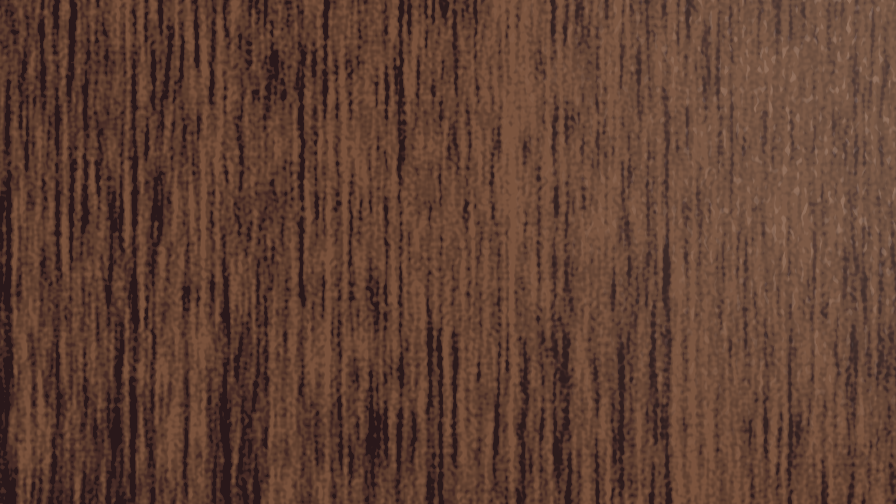
A Shadertoy shader for this texture:

```glsl
#define COLUMN_FREQ vec2(72.0, 0.8)
#define DASH_FREQ vec2(78.0, 7.0)
#define FIBRE_FREQ vec2(112.0, 18.0)
#define PATCH_FREQ vec2(8.0, 1.5)
#define BEAD_FREQ vec2(112.0, 100.0)
#define WOBBLE 0.0018
#define BASE_TONE 0.61
#define GRAIN_CONTRAST 0.72
#define PORE_DEPTH 0.38
#define BEAD_AMOUNT 0.26
#define SHEEN_AMOUNT 0.40

const vec3 PORE_BROWN  = vec3(0.160, 0.095, 0.100);
const vec3 DARK_BROWN  = vec3(0.275, 0.167, 0.147);
const vec3 MID_BROWN   = vec3(0.365, 0.240, 0.180);
const vec3 LIGHT_BROWN = vec3(0.480, 0.322, 0.235);
const vec3 SHEEN_GREY  = vec3(0.500, 0.405, 0.345);

vec2 randomGradient(vec2 cell) {
    vec3 q = fract(cell.xyx * vec3(0.1031, 0.1030, 0.0973));
    q += dot(q, q.yzx + 33.33);
    return fract((q.xx + q.yz) * q.zy) * 2.0 - 1.0;
}

// Gradient noise, roughly -1 to 1
float gradientNoise(vec2 p) {
    vec2 cell = floor(p);
    vec2 f = p - cell;
    vec2 u = f * f * f * (f * (f * 6.0 - 15.0) + 10.0);
    float a = dot(randomGradient(cell), f);
    float b = dot(randomGradient(cell + vec2(1, 0)), f - vec2(1, 0));
    float c = dot(randomGradient(cell + vec2(0, 1)), f - vec2(0, 1));
    float d = dot(randomGradient(cell + vec2(1, 1)), f - vec2(1, 1));
    return 2.0 * mix(mix(a, b, u.x), mix(c, d, u.x), u.y);
}

vec3 woodRamp(float tone) {
    vec3 color = mix(PORE_BROWN, DARK_BROWN, smoothstep(0.0, 0.36, tone));
    color = mix(color, MID_BROWN, smoothstep(0.34, 0.62, tone));
    return mix(color, LIGHT_BROWN, smoothstep(0.56, 1.02, tone));
}

void mainImage(out vec4 fragColor, in vec2 fragCoord) {
    vec2 uv = fragCoord / iResolution.xy;
    vec2 p = fragCoord / iResolution.y;

    // Straight grain lines with slightly ragged sides
    vec2 g = p;
    g.x += WOBBLE * gradientNoise(p * vec2(90.0, 75.0) + 31.7);

    // Long columns broken into dashes, fibres and round beads
    float broad = gradientNoise(g * PATCH_FREQ + vec2(3.4, 5.6));
    float column = gradientNoise(g * COLUMN_FREQ + vec2(17.3, 2.4));
    float dash = gradientNoise(g * DASH_FREQ + vec2(71.2, 13.5));
    float fibre = gradientNoise(g * FIBRE_FREQ + vec2(41.6, 9.8));
    float beads = gradientNoise(p * BEAD_FREQ + 57.9);
    float grain = 0.58 * column + 0.52 * dash + 0.36 * fibre;

    // Dark pores where the layers line up
    float pores = smoothstep(0.22, 0.52, -grain - 0.22 * broad - 0.22 * beads);

    // Light falls off to the left and the bottom
    float side = smoothstep(0.0, 0.8, uv.x);
    float height = smoothstep(0.0, 0.6, uv.y);
    float shade = mix(-0.11, 0.11, side) + mix(-0.10, 0.04, height);

    float tone = BASE_TONE + shade + 0.16 * broad;
    tone += GRAIN_CONTRAST * grain * mix(1.0, 0.75, side);
    tone -= PORE_DEPTH * pores * mix(1.0, 0.6, side);
    tone += BEAD_AMOUNT * beads;
    vec3 color = woodRamp(tone);

    // Greyish sheen with soft pale flecks on the right
    float sheen = smoothstep(0.40, 1.0, uv.x) * smoothstep(-0.2, 0.7, uv.y);
    color = mix(color, SHEEN_GREY, SHEEN_AMOUNT * sheen);
    float fleck = gradientNoise(g * vec2(110.0, 50.0) + 83.4);
    color += 0.09 * sheen * smoothstep(0.25, 0.85, fleck + 0.3 * dash);

    fragColor = vec4(color, 1.0);
}
```
